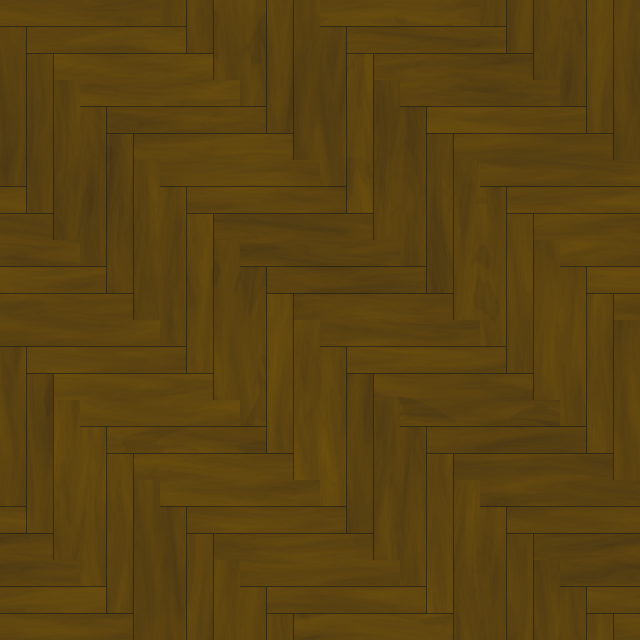
A Shadertoy shader for this texture:

```glsl
const float CELLS = 24.0;          // plank widths across the canvas
const float PLANK_LENGTH = 6.0;    // in plank widths
const float PERIOD = 2.0 * PLANK_LENGTH;
const float GROUP = 3.0;           // one single lane plus one double lane
const float SEAM_HALF_WIDTH = 0.011;
const float BOARD_VARIATION = 0.36;
const float GRAIN_CONTRAST = 0.42;
const float FIBRE_CONTRAST = 0.05;
const float RING_CONTRAST = 0.09;
const float FIGURE_SHARE = 0.2;    // share of boards with dark figure
const float FIGURE_CONTRAST = 0.22;
const vec2 GRAIN_SCALE = vec2(0.75, 4.8);
const vec2 FIBRE_SCALE = vec2(1.6, 22.0);
const vec3 DARK_WOOD = vec3(0.30, 0.22, 0.075);
const vec3 LIGHT_WOOD = vec3(0.41, 0.30, 0.055);
const vec3 SEAM_COLOR = vec3(0.09, 0.09, 0.08);
const mat2 TURN = mat2(0.8, 0.6, -0.6, 0.8);

float hash(vec2 p) {
    return fract(sin(dot(p, vec2(127.1, 311.7))) * 43758.5);
}

// Layered sines, each layer bent by the previous ones
float layeredSines(vec2 p, int layers) {
    float sum = 0.0, amplitude = 0.5;
    for (int i = 0; i < layers; i++) {
        p += 0.7 * sin(1.1 * p.yx + vec2(1.0, 2.3) * float(i));
        sum += amplitude * 0.5 * (sin(p.x) + sin(p.y));
        p = TURN * p * 1.8;
        amplitude *= 0.6;
    }
    return sum;
}

// Share of the pixel that a seam at distance d covers
float lineCoverage(float d, float pixel) {
    float near = max(d - 0.5 * pixel, -SEAM_HALF_WIDTH);
    float far = min(d + 0.5 * pixel, SEAM_HALF_WIDTH);
    return max(far - near, 0.0) / pixel;
}

// Seams follow the lane borders, except inside double lanes
float seams(vec2 p, float pixel) {
    vec2 border = round(p);
    vec2 d = abs(p - border);
    vec2 drawn = step(0.5, mod(border, GROUP));
    float span = PLANK_LENGTH + 1.0;
    float upright = drawn.x * step(mod(p.y - border.x, PERIOD), span);
    float level = drawn.y * step(mod(p.x - border.y + 1.0, PERIOD), span);
    return max(upright * lineCoverage(d.x, pixel), level * lineCoverage(d.y, pixel));
}

vec3 wood(vec2 board, vec2 local) {
    vec2 offset = 60.0 * vec2(hash(board), hash(board + 17.3));
    vec2 q = local * GRAIN_SCALE + offset;
    float streaks = layeredSines(q, 5);
    float fibres = layeredSines(local * FIBRE_SCALE + offset.yx, 2);
    float slow = layeredSines(q * vec2(0.8, 0.6) + 9.0, 2);
    float rings = pow(0.5 + 0.5 * sin(28.0 * slow), 8.0);
    rings *= smoothstep(0.3, 0.8, hash(board + 23.1));
    float figure = smoothstep(0.34, 0.4, layeredSines(q * vec2(1.6, 0.6) + 31.0, 3));
    figure *= step(hash(board + 41.7), FIGURE_SHARE);

    float tone = 0.57 + BOARD_VARIATION * (hash(board + 5.9) - 0.5);
    tone += GRAIN_CONTRAST * streaks + FIBRE_CONTRAST * fibres;
    tone -= RING_CONTRAST * rings + FIGURE_CONTRAST * figure;
    return mix(DARK_WOOD, LIGHT_WOOD, clamp(tone, -0.1, 1.1));
}

void mainImage(out vec4 fragColor, in vec2 fragCoord) {
    vec2 uv = fragCoord / iResolution.xy;
    vec2 p = vec2(uv.x, 1.0 - uv.y) * CELLS;
    float pixel = CELLS / min(iResolution.x, iResolution.y);

    // Herringbone: level and upright planks alternate along each diagonal
    vec2 cell = floor(p);
    bool level = mod(cell.x - cell.y, PERIOD) < PLANK_LENGTH;
    vec2 q = level ? p : p.yx;      // x along the plank, y across it

    // Two neighbouring lanes out of three share one board
    float start = q.x - floor(q.y);
    float lane = mod(q.y + 1.0, GROUP);
    vec2 local = vec2(mod(start, PERIOD) + floor(lane), lane);
    float group = mod(floor((q.y + 1.0) / GROUP), CELLS / GROUP);
    float run = mod(floor(start / PERIOD), CELLS / PERIOD);
    vec2 board = vec2(2.0 * group + step(2.0, lane), run + (level ? 2.0 : 0.0));

    vec3 color = mix(wood(board, local), SEAM_COLOR, seams(p, pixel));
    fragColor = vec4(color, 1.0);
}
```
